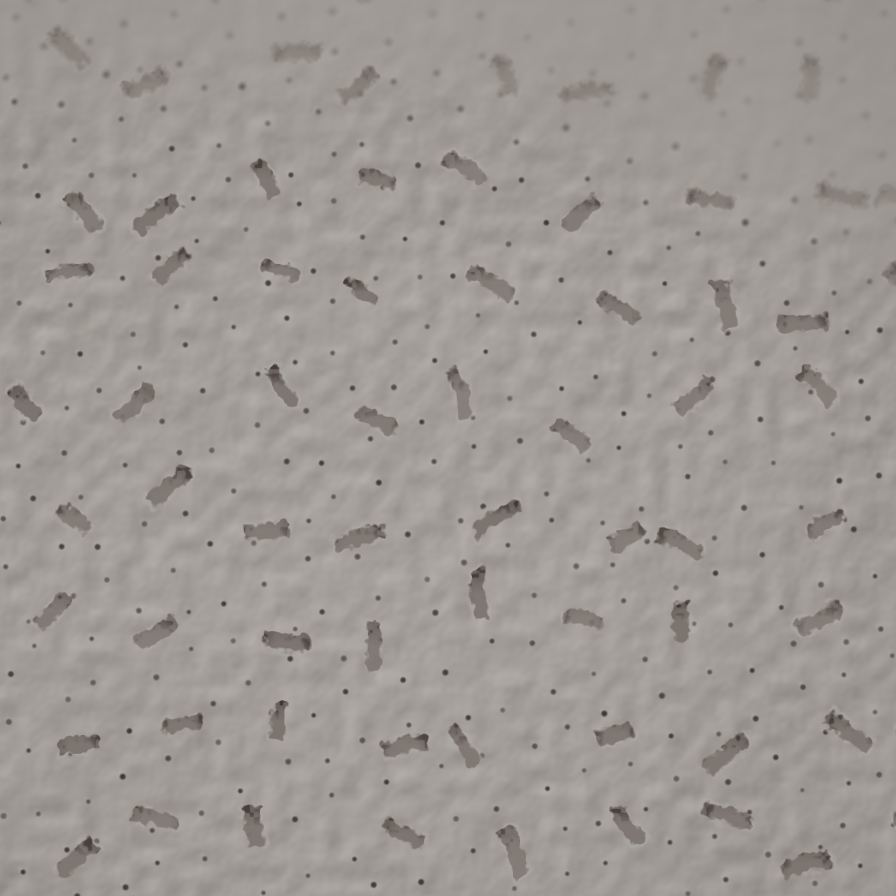
Give the GLSL for this texture, as a WebGL 1 fragment shader.

```glsl
precision highp float;
// Matt grey plaster with scattered short worn slots and pinholes, out of focus toward the top.
uniform vec2 u_resolution;

const vec3 WALL = vec3(0.632, 0.611, 0.590);
const vec3 WALL_LIT = vec3(0.675, 0.662, 0.642);
const vec3 SLOT_FLOOR = vec3(0.485, 0.455, 0.432);
const vec3 SLOT_SHADE = vec3(0.355, 0.325, 0.305);
const vec3 CRUMB = vec3(0.25, 0.22, 0.20);
const vec3 PINHOLE = vec3(0.25, 0.225, 0.21);
const float SLOT_CELL = 0.122;
const vec2 SLOT_HALF = vec2(0.0265, 0.0085);
const float SLOT_JITTER = 0.56;
const float PIN_CELL = 0.053;
const float PIN_RADIUS = 0.0029;
const float PIN_JITTER = 0.5;
const float PIN_TILT = 0.33;
const float EDGE_SOFT = 0.0017;
const float DEFOCUS_SOFT = 0.0055;
const float RELIEF = 0.07;
const float GRAIN = 0.022;

float hash(vec2 p) {
  vec3 q = fract(vec3(p.xyx) * 0.1031);
  q += dot(q, q.yzx + 33.33);
  return fract((q.x + q.y) * q.z);
}

vec2 hash2(vec2 p) {
  return vec2(hash(p + 17.3), hash(p + 71.9));
}

float noise(vec2 p) {
  vec2 i = floor(p), f = fract(p);
  f = f * f * (3.0 - 2.0 * f);
  return mix(mix(hash(i), hash(i + vec2(1, 0)), f.x),
             mix(hash(i + vec2(0, 1)), hash(i + vec2(1, 1)), f.x), f.y);
}

vec2 rotate(vec2 p, float a) {
  float c = cos(a), s = sin(a);
  return vec2(c * p.x + s * p.y, c * p.y - s * p.x);
}

// Slope of the noise toward the light at the upper left
float emboss(vec2 p, float frequency) {
  vec2 towardLight = vec2(-0.25, 0.3);
  p *= frequency;
  return noise(p - towardLight) - noise(p + towardLight);
}

// Nearest slot: x distance, y position along it (-1..1), z height above its centre, w seed
vec4 nearestSlot(vec2 p) {
  vec4 nearest = vec4(1.0, 0.0, 0.0, 0.0);
  vec2 home = floor(p / SLOT_CELL);
  float wear = noise(p * 130.0) + 0.5 * noise(p * 270.0) - 0.75;
  for (int j = -1; j <= 1; j++) {
    for (int i = -1; i <= 1; i++) {
      vec2 cell = home + vec2(i, j);
      float seed = hash(cell + 5.7);
      vec2 offset = p - (cell + 0.5 + SLOT_JITTER * (hash2(cell) - 0.5)) * SLOT_CELL;
      vec2 q = rotate(offset, 3.14159 * hash(cell + 41.2));
      q.y += (seed - 0.5) * 12.0 * q.x * q.x;
      vec2 size = SLOT_HALF * mix(vec2(0.8), vec2(1.1), hash2(cell + 9.4));
      vec2 e = abs(q) - size + 0.004;
      float d = length(max(e, 0.0)) + min(max(e.x, e.y), 0.0) - 0.004 + wear * 0.0065;
      if (d < nearest.x) nearest = vec4(d, q.x / size.x, offset.y / size.y, seed);
    }
  }
  return nearest;
}

// Pinhole coverage in x, lit lip in y
vec2 pinholes(vec2 p, float soft, float defocus) {
  vec2 cover = vec2(0.0);
  vec2 u = rotate(p, PIN_TILT);
  vec2 lipShift = rotate(vec2(-0.0025, 0.0035), PIN_TILT);
  vec2 home = floor(u / PIN_CELL);
  for (int j = -1; j <= 1; j++) {
    for (int i = -1; i <= 1; i++) {
      vec2 cell = home + vec2(i, j);
      vec2 offset = u - (cell + 0.5 + PIN_JITTER * (hash2(cell + 3.1) - 0.5)) * PIN_CELL;
      float seed = hash(cell + 23.6);
      float radius = PIN_RADIUS * mix(0.75, 1.1, seed);
      float strength = mix(0.55, 1.0, hash(cell + 8.8)) * (1.0 - 0.75 * defocus);
      float hole = 1.0 - smoothstep(radius - soft, radius + soft, length(offset));
      float lip = 1.0 - smoothstep(0.0, 0.006, length(offset - lipShift));
      cover = max(cover, vec2(hole, lip) * strength);
    }
  }
  return cover;
}

void main() {
  vec2 p = gl_FragCoord.xy / u_resolution.y;
  float defocus = smoothstep(0.80, 1.02, p.y + 0.4 * max(p.x - 0.5, 0.0));
  float soft = max(EDGE_SOFT, 0.7 / u_resolution.y) + DEFOCUS_SOFT * defocus;
  float sharp = 1.0 - 0.8 * defocus;

  // Wall: broad falloff of light and fine relief
  vec2 fromCentre = p - vec2(0.43, 0.45);
  float light = 0.012 - 0.075 * dot(fromCentre, fromCentre);
  light += 0.012 * (noise(p * 6.0) - 0.5);
  light += sharp * (RELIEF * emboss(p, 55.0) + GRAIN * emboss(p, 150.0));
  vec3 color = WALL + light;

  // Pinholes
  vec2 pin = pinholes(p, soft, defocus);
  color = mix(color, WALL_LIT, 0.5 * pin.y);
  color = mix(color, PINHOLE, pin.x);

  // Slots: pale dusty rim, shaded floor, dark crumbs at the ends and upper edge
  vec4 slot = nearestSlot(p);
  float crumbs = noise(p * 210.0 + 7.0);
  float rim = smoothstep(0.007, 0.001, slot.x) * smoothstep(0.4, 0.75, noise(p * 90.0 + 31.0));
  color = mix(color, WALL_LIT, 0.7 * rim * sharp);
  float inside = 1.0 - smoothstep(-soft, soft, slot.x);
  float ends = smoothstep(0.4, 1.0, abs(slot.y));
  float shade = clamp(0.7 * ends + 0.35 * slot.z, 0.0, 1.0);
  vec3 slotColor = mix(SLOT_FLOOR, SLOT_SHADE, shade * (0.4 + 0.6 * crumbs));
  slotColor = mix(slotColor, CRUMB, sharp * shade * smoothstep(0.5, 0.75, crumbs));
  float strength = mix(0.75, 1.0, slot.w) * (1.0 - 0.4 * defocus);
  color = mix(color, slotColor, inside * strength);

  gl_FragColor = vec4(color, 1.0);
}
```
